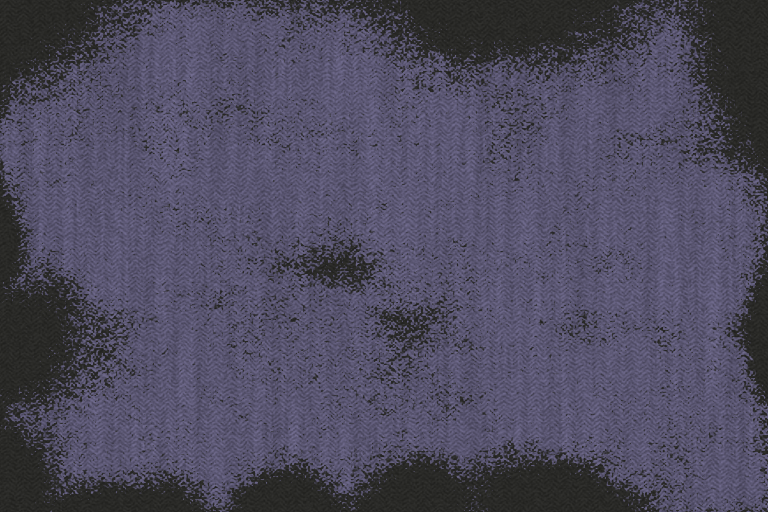
This texture is drawn by a WebGL 2 fragment shader. Its source:

```glsl
#version 300 es
precision highp float;
// Worn violet twill cloth with charcoal patches along its border and centre.
uniform vec2 u_resolution;
out vec4 fragColor;

float hash(vec2 cell) {
  vec3 q = fract(cell.xyx * vec3(0.1031, 0.1030, 0.0973));
  q += dot(q, q.yzx + 33.33);
  return fract((q.x + q.y) * q.z);
}

float valueNoise(vec2 p) {
  vec2 i = floor(p), f = fract(p);
  f = f * f * (3.0 - 2.0 * f);
  return mix(mix(hash(i), hash(i + vec2(1, 0)), f.x),
             mix(hash(i + vec2(0, 1)), hash(i + vec2(1, 1)), f.x), f.y);
}

float fbm(vec2 p) {
  float sum = 0.0, gain = 0.5;
  for (int i = 0; i < 5; i++) {
    sum += gain * valueNoise(p);
    p = p * 2.03 + 17.3;
    gain *= 0.5;
  }
  return sum / 0.97;
}

// Soft elliptical patch: one at its centre, fading outward.
float patchAt(vec2 p, vec2 centre, vec2 radius) {
  vec2 d = (p - centre) / radius;
  return exp(-dot(d, d));
}

// Charcoal stains hugging the border: centre.xy, radius.xy.
const vec4 borderStains[11] = vec4[11](
  vec4(0.00, 1.00, 0.22, 0.17), vec4(0.98, 1.00, 0.24, 0.12),
  vec4(1.51, 0.90, 0.15, 0.24), vec4(0.00, 0.33, 0.17, 0.13),
  vec4(0.00, 0.52, 0.05, 0.10), vec4(0.00, 0.04, 0.11, 0.15),
  vec4(0.55, 0.01, 0.11, 0.07), vec4(0.82, 0.02, 0.11, 0.08),
  vec4(1.07, 0.02, 0.16, 0.09), vec4(1.50, 0.34, 0.05, 0.12),
  vec4(0.25, 0.00, 0.16, 0.06));

float wearAmount(vec2 p, vec2 size) {
  float wear = 0.0;
  for (int i = 0; i < 11; i++)
    wear = max(wear, 1.15 * patchAt(p, borderStains[i].xy, borderStains[i].zw));

  // Thin frayed frame
  vec2 border = min(p, size - p);
  wear += 0.28 * exp(-min(border.x * 1.4, border.y) / 0.03);

  // Rubbed centre and faint upper scuffs
  wear += 0.42 * patchAt(p, vec2(0.67, 0.47), vec2(0.09, 0.035));
  wear += 0.45 * patchAt(p, vec2(0.80, 0.37), vec2(0.08, 0.040));
  wear += 0.20 * patchAt(p, vec2(0.74, 0.36), vec2(0.40, 0.20));
  wear += 0.12 * patchAt(p, vec2(0.90, 0.70), vec2(0.22, 0.18));
  wear += 0.11 * patchAt(p, vec2(0.46, 0.75), vec2(0.17, 0.05));

  // Ragged outlines, stretched along the weft
  wear += 0.55 * (fbm(p * vec2(9.0, 14.0)) - 0.5);
  wear += 0.30 * (fbm(p * vec2(28.0, 75.0) + 40.0) - 0.5);
  return wear;
}

void main() {
  vec2 p = gl_FragCoord.xy / u_resolution.y;
  vec2 size = vec2(u_resolution.x / u_resolution.y, 1.0);
  float wear = wearAmount(p, size);

  // Zigzag twill, loosened by uneven yarn
  float zigzag = abs(fract(p.x * 32.0) - 0.5) * 2.0;
  float twill = sin(6.2832 * (p.y * 112.0 + zigzag * 1.4 + valueNoise(p * 70.0) * 0.6));
  float grain = valueNoise(p * vec2(310.0, 350.0));
  float yarn = valueNoise(vec2(p.x * 150.0, p.y * 7.0)) - 0.5;
  float broadYarn = valueNoise(vec2(p.x * 38.0, p.y * 2.5)) - 0.5;

  // Violet threads
  float light = 0.56 + 0.14 * twill + 0.42 * (grain - 0.5)
              + 0.20 * yarn + 0.13 * broadYarn;
  vec3 violet = mix(vec3(0.23, 0.22, 0.29), vec3(0.45, 0.43, 0.57), clamp(light, 0.0, 1.0));

  // Charcoal ground shows wherever wear beats the speckle
  float speckle = 0.72 * valueNoise(p * vec2(290.0, 330.0) + 91.0)
                + 0.22 * valueNoise(p * vec2(150.0, 210.0) + 7.0) + 0.05 * twill;
  float bare = smoothstep(-0.17, 0.17, wear + 0.06 - speckle);
  vec3 charcoal = vec3(0.16, 0.16, 0.15) + 0.045 * (grain - 0.5) + 0.012 * twill;

  fragColor = vec4(mix(violet, charcoal, bare), 1.0);
}
```
